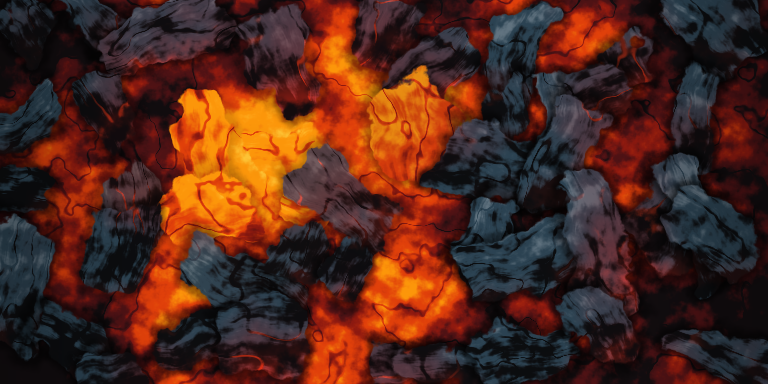
Give the GLSL for this texture, as a WebGL 1 fragment shader.

```glsl
precision highp float;
// Glowing ember bed strewn with cracked, ash-covered charcoal chunks.
uniform vec2 u_resolution;

float hash(vec2 p) {
  return fract(sin(dot(p, vec2(127.1, 311.7))) * 43758.5453);
}

float noise(vec2 p) {
  vec2 i = floor(p), f = fract(p);
  f = f * f * (3.0 - 2.0 * f);
  return mix(mix(hash(i), hash(i + vec2(1.0, 0.0)), f.x),
             mix(hash(i + vec2(0.0, 1.0)), hash(i + 1.0), f.x), f.y);
}

float fbm(vec2 p) {
  float sum = 0.0, amp = 0.52;
  for (int i = 0; i < 5; i++) {
    sum += amp * noise(p);
    p = mat2(1.6, 1.2, -1.2, 1.6) * p + 3.7;
    amp *= 0.5;
  }
  return sum;
}

// Grain stretched along the first axis
float grain(vec2 p) {
  return 0.5 * noise(p) + 0.3 * noise(p * 2.1 + 5.0) + 0.2 * noise(p * 4.3 + 9.0);
}

mat2 rotation(float a) {
  return mat2(cos(a), -sin(a), sin(a), cos(a));
}

// Heat of the fire: a slanted core left of the middle
float fireHeat(vec2 p) {
  vec2 d = rotation(0.5) * (p - vec2(0.74, 0.6));
  return exp(-5.0 * d.x * d.x - 17.0 * d.y * d.y);
}

// Temperature ramp from soot to yellow
vec3 emberColor(float t) {
  vec3 c = mix(vec3(0.07, 0.05, 0.06), vec3(0.31, 0.07, 0.08), smoothstep(0.05, 0.3, t));
  c = mix(c, vec3(0.56, 0.1, 0.06), smoothstep(0.3, 0.48, t));
  c = mix(c, vec3(0.88, 0.25, 0.04), smoothstep(0.46, 0.68, t));
  c = mix(c, vec3(0.99, 0.59, 0.04), smoothstep(0.68, 0.95, t));
  return mix(c, vec3(1.0, 0.78, 0.22), smoothstep(1.0, 1.25, t));
}

float roundedBox(vec2 p, vec2 halfSize, float r) {
  vec2 e = abs(p) - halfSize + r;
  return length(max(e, 0.0)) + min(max(e.x, e.y), 0.0) - r;
}

void main() {
  vec2 p = gl_FragCoord.xy / u_resolution.y;
  vec2 warp = vec2(fbm(p * 4.0), fbm(p * 4.0 + 17.0)) - 0.5;
  vec2 q = p + 0.16 * warp;
  float crumble = fbm(p * 17.0 + 3.0);
  float relief = crumble - fbm(p * 17.0 + vec2(2.9, 3.35));
  float heat = fireHeat(q);
  float sides = smoothstep(0.55, 1.0, abs(p.x - 1.0));
  float redLight = smoothstep(0.38, 0.72, fbm(p * 3.0 + 31.0) + 0.35 * heat - 0.15 * sides);

  // Ember bed with soft folds and dark cracks
  float folds = abs(noise(q * 9.0 + 4.0 * warp) - 0.5);
  float bed = 0.3 + 0.55 * heat + 1.3 * (fbm(q * 4.5 + 8.0) - 0.5)
            + 0.5 * (crumble - 0.5) + 0.4 * relief - 0.15 * sides;
  bed -= 0.22 * (1.0 - smoothstep(0.0, 0.06, folds));
  vec3 color = emberColor(bed);

  // Chunks, stacked from the top row down to the nearest row
  for (int i = 0; i < 45; i++) {
    float n = float(i);
    vec2 cell = vec2(mod(n, 9.0), 4.0 - floor(n / 9.0));
    vec2 jitter = vec2(hash(cell + 1.3), hash(cell + 7.9));
    vec2 center = (cell + 0.5 + 0.9 * (jitter - 0.5)) * vec2(0.222, 0.2);
    float big = hash(cell + 13.7);
    float hot = fireHeat(center);
    vec2 halfSize = vec2(0.075 + 0.11 * big, 0.045 + 0.05 * hash(cell + 21.1));
    vec2 local = rotation(3.14 * hash(cell + 29.3)) * (q - center + 0.012);
    float d = roundedBox(local, halfSize, 0.6 * halfSize.y) + 0.07 * (crumble - 0.5);

    // Contact shadow, weak where the fire is bright
    color *= mix(1.0 - 0.55 * (1.0 - hot), 1.0, smoothstep(0.0, 0.04, d));

    if (d < 0.005) {
      float streak = grain(local * vec2(9.0, 62.0) + 40.0 * jitter);
      float split = abs(noise(local * vec2(13.0, 24.0) + 60.0 * jitter + 2.0 * warp) - 0.5);
      float crack = 1.0 - smoothstep(0.01, 0.07, split);
      float light = 0.5 + 0.5 * dot(q - center, vec2(-0.25, 0.95)) / (halfSize.y + 0.03);
      light = clamp(light, 0.0, 1.0);

      // Ash over char, lit cool from above and red from below
      float tone = 0.04 + 0.55 * light + 0.9 * (streak - 0.5) + 1.5 * relief
                 + 0.35 * (big - 0.5) - 0.35 * crack;
      vec3 ash = mix(vec3(0.045, 0.05, 0.06), vec3(0.17, 0.26, 0.32), smoothstep(0.05, 0.5, tone));
      ash = mix(ash, vec3(0.38, 0.45, 0.5), smoothstep(0.55, 1.1, tone));
      vec3 rosy = vec3(0.08, 0.04, 0.05) + vec3(0.4, 0.13, 0.14) * smoothstep(0.0, 0.7, tone + 0.1);
      ash = mix(ash, rosy, 0.8 * redLight * (1.0 - 0.5 * light));
      float under = smoothstep(0.45, 0.0, light) * (0.2 + 0.8 * redLight);
      ash += vec3(0.42, 0.06, 0.02) * under * smoothstep(0.3, 0.65, crumble);
      ash += vec3(0.5, 0.1, 0.02) * crack * redLight * smoothstep(0.45, 0.65, crumble);

      // Burning slabs in the core
      float slab = 0.5 + 0.4 * heat + 0.35 * (streak - 0.5) + 0.2 * light
                 + 0.5 * relief - 0.3 * crack;
      float burning = smoothstep(0.4, 0.7, hot + 0.35 * (jitter.x - 0.5));
      vec3 surface = mix(ash, emberColor(slab), burning);
      color = mix(color, surface, 1.0 - smoothstep(-0.004, 0.004, d));
    }
  }

  color *= 1.0 - 0.25 * sides;
  gl_FragColor = vec4(color, 1.0);
}
```
